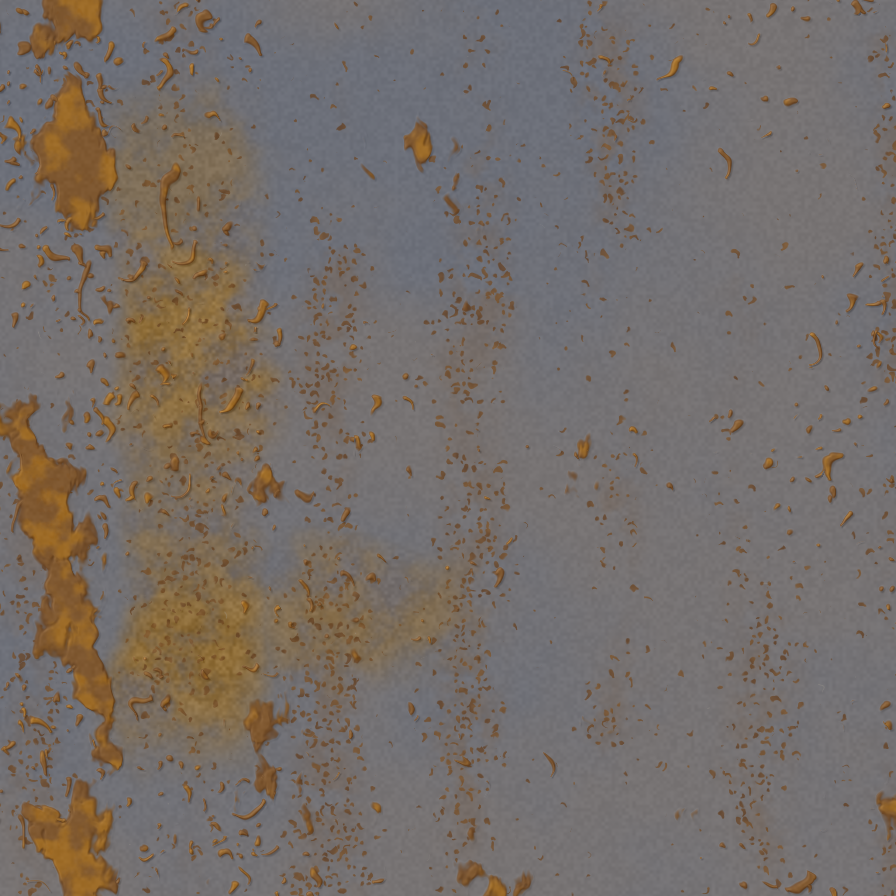
Write a Shadertoy shader that draws this texture.

```glsl
// Weathered blue-grey painted steel with ochre stains and raised orange rust.
// Layered noise makes paint, stains and blotches; hashed grids of bent capsules
// make chips, drips and speckles, which are then lit as a shallow relief.

#define PAINT_COLD   vec3(0.425, 0.438, 0.476)
#define PAINT_WARM   vec3(0.468, 0.452, 0.452)
#define GRIME        vec3(0.455, 0.400, 0.360)
#define OCHRE        vec3(0.555, 0.425, 0.215)
#define RUST_DARK    vec3(0.370, 0.235, 0.130)
#define RUST_MID     vec3(0.500, 0.335, 0.165)
#define RUST_BRIGHT  vec3(0.630, 0.420, 0.130)
#define CHIP_FREQ    30.0
#define SPECK_FREQ   115.0
#define COLUMN_GAP   0.16
#define RELIEF       0.13
#define GRAIN        0.035

float hash(vec2 p) {
    vec3 q = fract(p.xyx * 0.1031);
    q += dot(q, q.yzx + 33.33);
    return fract((q.x + q.y) * q.z);
}

float noise(vec2 p) {
    vec2 i = floor(p), f = fract(p);
    f = f * f * (3.0 - 2.0 * f);
    return mix(mix(hash(i), hash(i + vec2(1, 0)), f.x),
               mix(hash(i + vec2(0, 1)), hash(i + vec2(1, 1)), f.x), f.y);
}

float fbm(vec2 p) {
    float sum = 0.0, amp = 0.5;
    for (int i = 0; i < 5; i++) {
        sum += amp * noise(p);
        p = mat2(1.6, 1.2, -1.2, 1.6) * p + 17.3;
        amp *= 0.5;
    }
    return sum;
}

// Distance to scattered bent capsules, in canvas units
float chips(vec2 p, float freq, float size, float reach, float spread, float density) {
    vec2 q = p * freq, cell = floor(q);
    float best = 1.0;
    for (int j = -1; j <= 1; j++)
    for (int i = -1; i <= 1; i++) {
        vec2 c = cell + vec2(i, j), seed = c + freq + 40.0;
        vec2 rnd = vec2(hash(seed), hash(seed + 71.7));
        float pick = hash(seed + 143.1), shape = hash(seed + 211.9);
        float angle = (hash(seed + 307.3) - 0.5) * spread;
        vec2 dir = vec2(sin(angle), cos(angle)), v = q - c - 0.2 - 0.6 * rnd;
        float len = reach * shape * shape;
        float t = clamp(dot(v, dir), -len, len);
        v += vec2(dir.y, -dir.x) * (pick < density * 0.5 ? 1.3 : -1.3) * t * t - dir * t;
        float radius = mix(-0.2, size * (0.5 + 0.7 * rnd.x), smoothstep(0.0, 0.12, density - pick));
        best = min(best, length(v) - radius * (1.0 + 0.5 * t / (len + 0.1)));
    }
    return best / freq;
}

// Vertical bands where corrosion breaks through
float columns(vec2 p) {
    float x = p.x + 0.05 * (fbm(p * 7.0) - 0.5);
    float band = pow(0.5 + 0.5 * cos(6.2832 * (x - 0.53) / COLUMN_GAP), 2.0);
    return band * smoothstep(0.36, 0.68, fbm(vec2(p.x * 9.0, p.y * 4.5) + 5.0));
}

// Distance to the large raised rust: blotches, chips and drips
float rustDistance(vec2 p) {
    vec2 w = p + 0.012 * (vec2(noise(p * 55.0), noise(p * 55.0 + 31.0)) - 0.5);
    float left = exp(-pow((p.x - 0.08) / 0.05, 2.0));
    float low = exp(-dot(p - vec2(0.28, 0.09), p - vec2(0.28, 0.09)) / 0.012);
    float blotch = (0.76 - 0.24 * max(left, 0.75 * low) - fbm(w * vec2(17.0, 11.0) + 3.0)) * 0.06;
    float sides = smoothstep(0.5, 0.05, p.x) + smoothstep(0.78, 1.0, p.x);
    float cluster = smoothstep(0.38, 0.66, fbm(p * 6.0 + 9.0));
    float chip = chips(w, CHIP_FREQ, 0.10, 0.50, 2.4, (0.12 + 0.5 * sides) * (0.25 + cluster));
    float small = chips(w + 0.37, CHIP_FREQ * 1.9, 0.15, 0.40, 3.1, (0.12 + 0.32 * sides) * (0.2 + cluster));
    float drip = chips(w * vec2(1.0, 0.55), 15.0, 0.045, 0.55, 0.25, 0.30 * smoothstep(0.36, 0.2, p.x));
    return min(min(blotch, chip), min(small, drip));
}

void mainImage(out vec4 fragColor, in vec2 fragCoord) {
    vec2 p = fragCoord / iResolution.xy;
    float px = 0.9 / iResolution.y;
    float grain = noise(p * 260.0) - 0.5, mottle = fbm(p * 38.0);
    float column = columns(p);

    // Paint with slow drifts and brown grime
    vec3 col = mix(PAINT_COLD, PAINT_WARM, smoothstep(0.3, 0.7, fbm(p * 3.5 + 2.0)));
    col = mix(col, GRIME, 0.65 * column * smoothstep(0.3, 0.6, mottle));

    // Tall ochre stain with a side patch
    vec2 s = p + 0.07 * (vec2(fbm(p * 9.0), fbm(p * 9.0 + 20.0)) - 0.5);
    float tall = smoothstep(0.11, 0.16, s.x) * smoothstep(0.32, 0.26, s.x)
               * smoothstep(0.10, 0.24, s.y) * smoothstep(0.93, 0.80, s.y);
    float cores = 0.5 + 0.5 * cos(6.2832 * (s.y - 0.27) / 0.35);
    float side = 0.6 * smoothstep(0.19, 0.05, length((s - vec2(0.40, 0.32)) * vec2(1.0, 1.8)));
    float stain = max(tall * (0.45 + 0.55 * cores), side);
    float patchy = smoothstep(0.28, 0.62, 0.5 * mottle + 0.5 * fbm(p * 14.0 + 8.0));
    col = mix(col, GRIME, 0.75 * stain);
    col = mix(col, OCHRE + 0.16 * (mottle - 0.5), stain * patchy);

    // Fine brown speckles and rare pale nicks
    vec2 w = p + 0.004 * (vec2(noise(p * 150.0), noise(p * 150.0 + 9.0)) - 0.5);
    float speck = chips(w, SPECK_FREQ, 0.25, 0.45, 3.1, 0.10 + 0.62 * column + 0.15 * stain);
    vec3 speckColor = mix(RUST_DARK, RUST_MID, noise(p * 90.0));
    col = mix(col, speckColor, 0.75 * smoothstep(px, -px, speck));
    float nick = chips(w + 0.7, 48.0, 0.06, 0.25, 3.1, 0.09);
    col = mix(col, vec3(0.60, 0.58, 0.54), 0.5 * smoothstep(px, -px, nick));

    // Raised rust: dark rim, orange body, light from the upper left
    float d = rustDistance(p), dLit = rustDistance(p + vec2(-0.0016, 0.0016));
    float body = smoothstep(0.0, 0.0028, -d);
    vec3 rust = mix(RUST_MID, RUST_BRIGHT, smoothstep(0.42, 0.68, 0.6 * mottle + 0.4 * noise(p * 70.0)));
    rust = mix(RUST_DARK, rust, 0.35 + 0.65 * body);
    col = mix(col, rust, 0.92 * smoothstep(px, -px, d));
    float slope = smoothstep(0.002, -0.003, d) - smoothstep(0.002, -0.003, dLit);
    col += RELIEF * slope;

    col += GRAIN * grain * (1.0 + 1.5 * stain);
    fragColor = vec4(clamp(col, 0.0, 1.0), 1.0);
}
```
